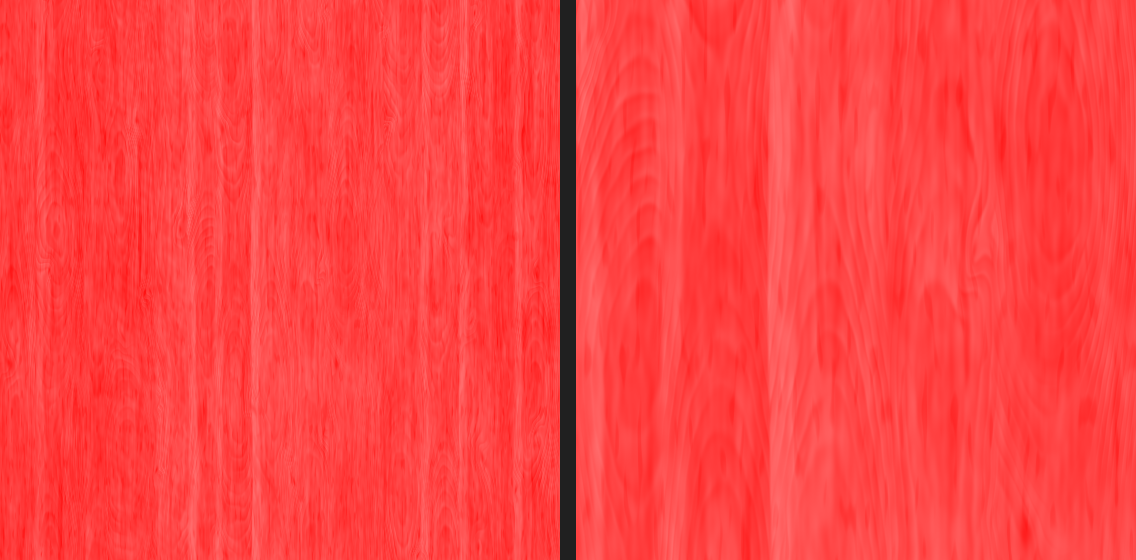
Left, the full canvas; right, a detail of the centre.
Give the GLSL for this texture, as a Shadertoy shader.

```glsl
// Red-stained wood: narrow vertical boards with cathedral grain, fibres and small knots.

vec2 hash2(vec2 p) {
    vec3 q = fract(p.xyx * vec3(0.1031, 0.1030, 0.0973));
    q += dot(q, q.yzx + 33.33);
    return fract((q.xx + q.yz) * q.zy);
}

float cornerSlope(vec2 cell, vec2 offset) {
    float angle = 6.2832 * hash2(cell + 71.0).x;
    return dot(vec2(cos(angle), sin(angle)), offset);
}

// Gradient noise, roughly -0.7 to 0.7
float noise(vec2 p) {
    vec2 i = floor(p), f = p - i;
    vec2 s = f * f * f * (f * (f * 6.0 - 15.0) + 10.0);
    vec2 e = vec2(1.0, 0.0);
    return mix(mix(cornerSlope(i, f), cornerSlope(i + e.xy, f - e.xy), s.x),
               mix(cornerSlope(i + e.yx, f - e.yx), cornerSlope(i + e.xx, f - e.xx), s.x), s.y);
}

// Scattered knots: x is the swirl they press into the grain, y the dark core
vec2 knots(vec2 p) {
    vec2 grid = vec2(9.0, 6.0), home = floor(p * grid), sum = vec2(0.0);
    for (int j = -1; j <= 1; j++)
    for (int i = -1; i <= 1; i++) {
        vec2 cell = home + vec2(i, j);
        vec2 place = hash2(cell + 13.0), kind = hash2(cell + 47.0);
        if (kind.x > 0.6) continue;
        vec2 d = p - (cell + place) / grid;
        d.x += d.y * (kind.y - 0.5) * 0.7 + 0.008 * noise(p * vec2(50.0, 35.0));
        float size = mix(0.5, 1.1, kind.y);
        vec2 swirl = d / (size * vec2(0.017, 0.045));
        vec2 core = d / (size * vec2(0.003, 0.010));
        sum += vec2(exp(-dot(swirl, swirl)), exp(-dot(core, core)) * (1.0 - kind.x));
    }
    return sum;
}

// Board edges in board widths, irregularly spaced
float boardEdge(float k) {
    return k + 0.6 * (hash2(vec2(k, 5.0)).x - 0.5);
}

// Lightness of one board
float board(vec2 p, float u, float id, vec2 knot) {
    vec2 tone = hash2(vec2(id, 19.0)), kind = hash2(vec2(id, 31.0));
    vec2 q = p + vec2(id * 3.17, id * 7.31);
    float inside = u - boardEdge(id);
    float light = 0.253 + 0.08 * (tone.x - 0.5);

    // Growth rings: tall arches and ovals about the heart of the board
    float heart = inside - 0.5 + 0.35 * noise(vec2(id * 5.3, p.y * 2.0));
    float field = 15.0 * heart * heart + 13.0 * noise(vec2(id * 2.7, p.y * 2.6))
                + 4.5 * noise(q * vec2(14.0, 2.2)) + 0.9 * noise(q * vec2(30.0, 8.0))
                + 0.22 * noise(q * vec2(80.0, 45.0)) + 2.5 * knot.x;
    float phase = 6.2832 * field;
    float ring = sin(phase + 0.8 * sin(phase));
    light += ring * (0.021 + 0.028 * noise(q * vec2(10.0, 4.0)));
    light += 0.016 * sin(phase * 0.27 + 4.0 * tone.y);

    // Cloudy figure and cross-grain ripple
    light += 0.050 * noise(q * vec2(14.0, 4.5) + 0.06 * ring);
    light += 0.055 * noise(q * vec2(38.0, 14.0) + 0.15 * ring);
    light += 0.050 * kind.y * noise(vec2(q.x * 45.0, q.y * 70.0 + q.x * 60.0));

    // Pale sapwood along one side of some boards
    float rim = inside + 0.12 * noise(vec2(id * 9.0, p.y * 4.0));
    float sapwood = 1.0 - smoothstep(0.16, 0.26, rim);
    return light + 0.075 * sapwood * step(0.5, kind.x);
}

void mainImage(out vec4 fragColor, in vec2 fragCoord) {
    vec2 p = fragCoord / iResolution.y;
    vec2 knot = knots(p);

    // Blend the two boards that meet at the nearest edge
    float u = 15.0 * (p.x + 0.004 * noise(p * vec2(2.0, 3.0)));
    float k = floor(u + 0.5);
    float soft = mix(0.015, 0.08, hash2(vec2(k, 83.0)).y);
    float light = mix(board(p, u, k - 1.0, knot), board(p, u, k, knot),
                      smoothstep(-soft, soft, u - boardEdge(k)));

    // Long streaks and fine fibres
    float x = p.x + 0.003 * noise(p * vec2(8.0, 5.0)) + 0.004 * knot.x;
    light += 0.034 * noise(vec2(x * 42.0, p.y * 0.9));
    light += 0.050 * noise(vec2(x * 105.0, p.y * 3.0));
    light += 0.062 * noise(vec2(x * 190.0, p.y * 11.0));
    light += 0.045 * noise(vec2(x * 255.0, p.y * 48.0));

    // Short dark pores, dark strands and knot cores
    light -= 0.055 * smoothstep(0.2, 0.45, noise(vec2(x * 225.0, p.y * 32.0 + 9.0)));
    light -= 0.070 * smoothstep(0.3, 0.5, noise(vec2(x * 70.0, p.y * 6.0 + 40.0)));
    light += 0.025 * knot.x - 0.18 * knot.y;

    light = clamp(light, 0.08, 0.42);
    fragColor = vec4(1.0, light, light, 1.0);
}
```
